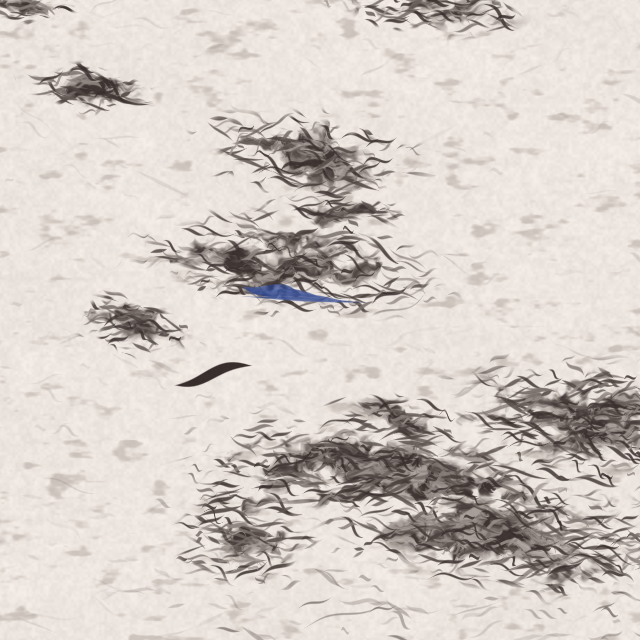
Give the GLSL for this texture, as a Shadertoy shader.

```glsl
const vec3 SAND = vec3(0.928, 0.897, 0.873);
const vec3 WEED_DARK = vec3(0.17, 0.13, 0.12);
const vec3 WEED_PALE = vec3(0.63, 0.59, 0.57);
const vec3 ROPE_BLUE = vec3(0.27, 0.35, 0.60);
const int CLUMPS = 12;
const int LAYERS = 6;

// Heaps of weed: centre xy, radii zw
const vec4 HEAPS[CLUMPS] = vec4[CLUMPS](
    vec4(0.66, 0.985, 0.12, 0.028), vec4(0.02, 0.99, 0.06, 0.014),
    vec4(0.13, 0.86, 0.07, 0.026),  vec4(0.48, 0.757, 0.12, 0.045),
    vec4(0.54, 0.67, 0.07, 0.019),  vec4(0.45, 0.585, 0.17, 0.055),
    vec4(0.21, 0.492, 0.075, 0.03), vec4(0.61, 0.343, 0.07, 0.028),
    vec4(0.92, 0.34, 0.16, 0.065),  vec4(0.61, 0.26, 0.22, 0.055),
    vec4(0.38, 0.165, 0.07, 0.06),  vec4(0.78, 0.175, 0.19, 0.065));

vec2 hash2(vec2 p) {
    vec3 q = fract(p.xyx * vec3(0.1031, 0.1030, 0.0973));
    q += dot(q, q.yzx + 33.33);
    return fract((q.xx + q.yz) * q.zy);
}

float noise(vec2 p) {
    vec2 i = floor(p), f = fract(p);
    f = f * f * (3.0 - 2.0 * f);
    float low = mix(hash2(i).x, hash2(i + vec2(1, 0)).x, f.x);
    float high = mix(hash2(i + vec2(0, 1)).x, hash2(i + 1.0).x, f.x);
    return mix(low, high, f.y);
}

float fbm(vec2 p) {
    return 0.55 * noise(p) + 0.3 * noise(p * 2.1 + 17.0) + 0.15 * noise(p * 4.3 + 41.0);
}

// 1 at the middle of a heap, 0 at its rim, negative outside
float heapField(vec2 p) {
    float field = -4.0;
    for (int i = 0; i < CLUMPS; i++) {
        vec2 d = p - HEAPS[i].xy;
        d.y += 0.12 * d.x;
        field = max(field, 1.0 - length(d / HEAPS[i].zw));
    }
    return field;
}

// Tapered wavy stroke, as coverage
float stroke(vec2 p, float halfLength, float angle, float bend, float width) {
    float c = cos(angle), s = sin(angle);
    vec2 q = vec2(c * p.x + s * p.y, c * p.y - s * p.x);
    float t = q.x / halfLength;
    float d = abs(q.y - bend * sin(2.6 * t + 40.0 * bend)) - width * (1.0 - t * t);
    return 1.0 - smoothstep(-0.0012, 0.0016, d);
}

// Lays one layer of loose strands over the colour
vec3 addStrands(vec3 colour, vec2 p, float cells, float seed, float density) {
    vec2 grid = vec2(cells, 2.0 * cells);
    vec2 home = floor(p * grid);
    for (int k = 0; k < 9; k++) {
        vec2 id = home + vec2(k % 3, k / 3) - 1.0;
        vec2 place = hash2(id + seed), kind = hash2(id + seed + 71.7);
        vec2 shape = hash2(id + seed + 133.1);
        vec2 d = p - (id + place) / grid;
        float a = stroke(d, mix(0.2, 0.8, kind.x) / cells, 1.3 * (shape.x - 0.55),
                         0.3 * (shape.y - 0.5) / cells, mix(0.0012, 0.0032, place.x));
        a *= smoothstep(kind.y, kind.y + 0.2, density);
        vec3 tint = mix(WEED_DARK, WEED_PALE, shape.y * shape.y + 0.1);
        colour = mix(colour, tint, 0.85 * a);
    }
    return colour;
}

void mainImage(out vec4 fragColor, in vec2 fragCoord) {
    vec2 p = fragCoord / iResolution.xy;

    // Pale sand with fine grain and soft stains
    float grain = noise(p * 230.0) + noise(p * 110.0 + 9.0) - 1.0;
    vec3 colour = SAND + 0.025 * grain + 0.03 * (fbm(p * vec2(5.0, 9.0)) - 0.5);
    float stain = smoothstep(0.62, 0.82, fbm(p * vec2(24.0, 55.0) + 5.0));
    colour = mix(colour, vec3(0.70, 0.66, 0.63), 0.55 * stain);

    // Tangled heaps with ragged rims and holes
    vec2 warp = vec2(fbm(p * 26.0), fbm(p * 26.0 + 60.0)) - 0.5;
    float field = heapField(p + 0.035 * warp * vec2(1.5, 0.7));
    float ragged = field + 2.2 * (fbm(p * vec2(22.0, 44.0) + 2.0 * warp) - 0.53);
    float cover = smoothstep(-0.05, 0.45, ragged) * smoothstep(-0.5, 0.0, field);
    float fibre = fbm(p * vec2(55.0, 100.0) + 5.0 * warp);
    float tone = smoothstep(0.25, 0.75, fibre) + 0.3 - 0.45 * smoothstep(0.2, 1.0, ragged);
    colour = mix(colour, mix(WEED_DARK, WEED_PALE, clamp(tone, 0.0, 1.0)), 0.9 * cover);

    // Loose strands, thick near heaps and sparse elsewhere
    float litter = 0.05 + 0.07 * smoothstep(0.45, 0.1, p.y) * smoothstep(0.1, 0.4, p.x);
    float density = litter + 0.5 * smoothstep(-0.8, 0.4, field);
    for (int i = 0; i < LAYERS; i++) {
        float layer = float(i);
        colour = addStrands(colour, p, 15.0 + 4.0 * layer, 19.0 * layer + 3.0, density);
    }

    // Driftwood stick and frayed blue rope
    float stick = stroke(p - vec2(0.333, 0.415), 0.06, 0.2, 0.007, 0.008);
    colour = mix(colour, WEED_DARK + 0.05, stick);
    for (int i = 0; i < 4; i++) {
        float n = float(i);
        vec2 d = p - vec2(0.425 + 0.017 * n, 0.547 - 0.005 * n);
        float rope = stroke(d, 0.045 + 0.013 * n, -0.2 + 0.05 * n, 0.006 - 0.002 * n, 0.007 - 0.0015 * n);
        colour = mix(colour, ROPE_BLUE + 0.25 * (fibre - 0.5), 0.85 * rope);
    }

    fragColor = vec4(clamp(colour + 0.01 * grain, 0.0, 1.0), 1.0);
}
```
